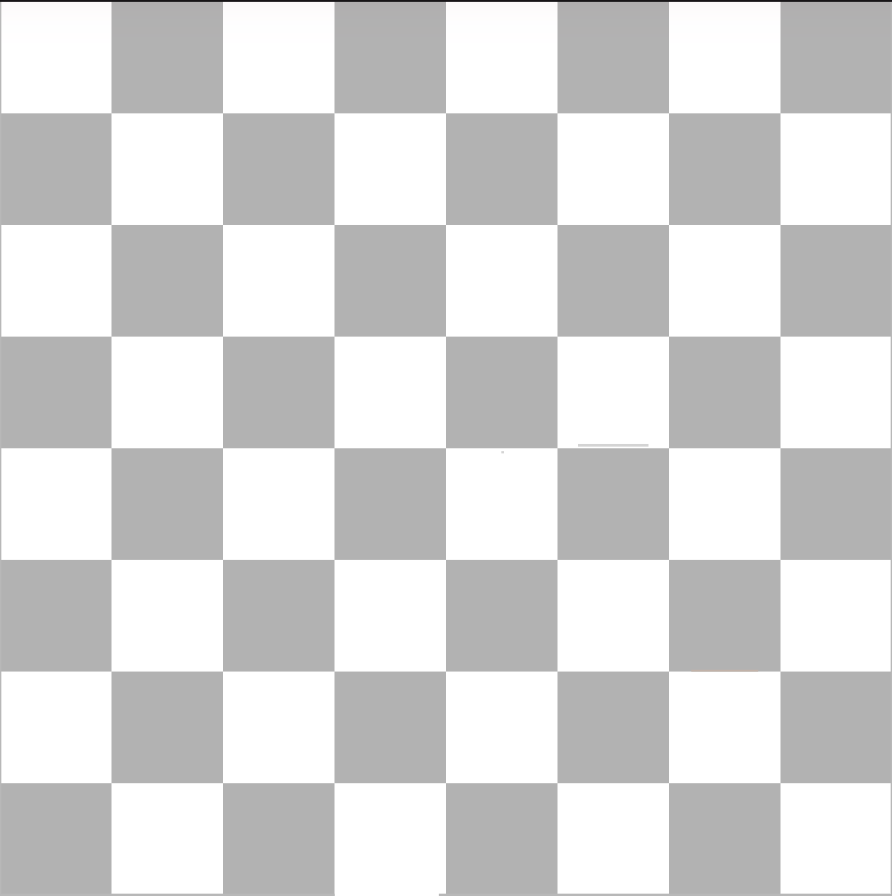
Reproduce this pattern procedurally as a Shadertoy shader.

```glsl
// Grey and white checkerboard, eight by eight, with a thin worn frame and a few faint scratches.

const float CELLS = 8.0;
const vec2 BOARD_MIN = vec2(0.0, 0.0013);
const vec2 BOARD_MAX = vec2(1.0, 0.9981);

const vec3 WHITE = vec3(1.0);
const vec3 GREY = vec3(0.698);
const vec3 RIM = vec3(0.72);
const vec3 TOP_EDGE = vec3(0.09, 0.08, 0.09);
const vec3 TOP_TINT = vec3(0.985, 0.972, 0.978);
const vec3 SCRATCH = vec3(0.83);
const vec3 WARM_SCRATCH = vec3(0.76, 0.70, 0.66);

const float SIDE_WIDTH = 0.0015;
const float BOTTOM_WIDTH = 0.0026;
const float TOP_WIDTH = 0.0021;
const float TOP_FADE = 0.018;
const vec2 BOTTOM_GAP = vec2(0.375, 0.492);

// Square wave per axis, +1 or -1, softened over one pixel at inner cell borders.
vec2 squareWave(vec2 grid, vec2 pixel) {
    vec2 parity = 1.0 - 2.0 * mod(floor(grid), 2.0);
    vec2 borderDist = 0.5 - abs(fract(grid) - 0.5);
    return parity * min(2.0 * borderDist / pixel, 1.0);
}

// Share of the pixel footprint covered by the box from lo to hi.
float boxCoverage(vec2 uv, vec2 lo, vec2 hi, vec2 pixel) {
    vec2 overlap = min(uv + 0.5 * pixel, hi) - max(uv - 0.5 * pixel, lo);
    vec2 share = clamp(overlap / pixel, 0.0, 1.0);
    return share.x * share.y;
}

void mainImage(out vec4 fragColor, in vec2 fragCoord) {
    vec2 pixel = 1.0 / iResolution.xy;
    vec2 uv = fragCoord * pixel;

    // Checkerboard; the outer cells extend to the canvas edge
    vec2 cellSize = (BOARD_MAX - BOARD_MIN) / CELLS;
    vec2 grid = clamp((uv - BOARD_MIN) / cellSize, 0.5, CELLS - 0.5);
    vec2 wave = squareWave(grid, pixel / cellSize);
    vec3 color = mix(WHITE, GREY, 0.5 + 0.5 * wave.x * wave.y);

    // Soft shade fading down from the top
    color *= mix(WHITE, TOP_TINT, exp(-(1.0 - uv.y) / TOP_FADE));

    // Side and bottom frame, with a worn gap at the bottom
    float rim = boxCoverage(uv, vec2(0.0), vec2(SIDE_WIDTH, 1.0), pixel)
              + boxCoverage(uv, vec2(1.0 - SIDE_WIDTH, 0.0), vec2(1.0), pixel);
    rim = max(rim, boxCoverage(uv, vec2(0.0), vec2(BOTTOM_GAP.x, BOTTOM_WIDTH), pixel));
    rim = max(rim, boxCoverage(uv, vec2(BOTTOM_GAP.y, 0.0), vec2(1.0, BOTTOM_WIDTH), pixel));
    color = mix(color, RIM, rim);

    // Faint scratches and a speck
    float scratch = boxCoverage(uv, vec2(0.648, 0.5015), vec2(0.727, 0.5045), pixel);
    float speck = boxCoverage(uv, vec2(0.562, 0.494), vec2(0.565, 0.4965), pixel);
    float warm = boxCoverage(uv, vec2(0.775, 0.2505), vec2(0.850, 0.2525), pixel);
    color = mix(color, SCRATCH, max(scratch, speck));
    color = mix(color, WARM_SCRATCH, warm);

    // Dark line along the top
    float topLine = boxCoverage(uv, vec2(0.0, 1.0 - TOP_WIDTH), vec2(1.0), pixel);
    color = mix(color, TOP_EDGE, topLine);

    fragColor = vec4(color, 1.0);
}
```
